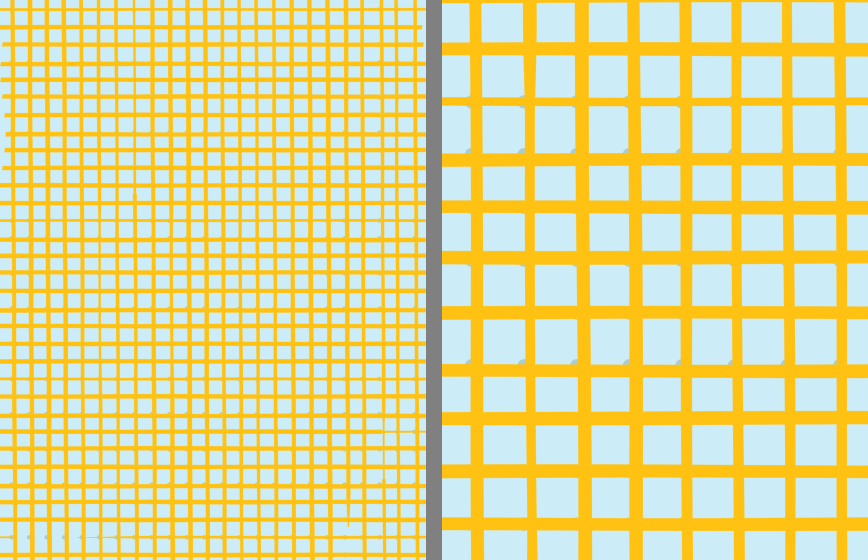
Left: the whole. Right: its middle third, enlarged.
Give the GLSL for this pattern, as a WebGL 2 fragment shader.

```glsl
#version 300 es
precision highp float;

uniform vec2 u_resolution;
out vec4 fragColor;

const vec3 SKY = vec3(0.80, 0.93, 0.97);
const vec3 AMBER = vec3(1.00, 0.76, 0.07);
const vec3 DOT_GREY = vec3(0.68, 0.80, 0.81);
const vec2 CELLS = vec2(24.3, 31.83);      // cells across and down
const vec2 FIRST_LINE = vec2(0.66, 0.54);  // lattice origin, in cells
const float COLUMN_WIDTH = 0.228;
const float ROW_WIDTH = 0.25;
const float THIN_ROW = 0.62;
const float TILT = 0.16;                   // column drift, top to bottom
const float DOT_RADIUS = 0.125;
const float TAU = 6.2831853;

// Coverage of a shape from its signed distance
float fill(float dist, float pixel) {
    return smoothstep(0.75 * pixel, -0.75 * pixel, dist);
}

// Uneven spacing of the hand-drawn strokes
float columnOffset(float i) {
    float wide = 0.05 * cos(TAU * i / 9.8);
    float rightEdge = 0.08 * cos(2.6 * (i - 21.0)) * smoothstep(17.0, 21.0, i);
    return wide + rightEdge;
}

float rowOffset(float j) {
    return 0.012 - 0.040 * cos(TAU * 0.2 * j) + 0.043 * cos(TAU * 0.3 * j)
         - 0.017 * cos(TAU * 0.5 * j);
}

// Stroke widths, with the worn and tapering parts
float columnWidth(int i, float y) {
    float f = float(i);
    float width = COLUMN_WIDTH + 0.035 * cos(TAU * (f - 1.7) / 8.0)
                + 0.012 * sin(0.35 * y + 2.4 * f);
    if (i == 7) width *= mix(0.68, 1.0, step(11.0, y));
    if (i == 9 || i == 5) width *= 1.0 - 0.3 * smoothstep(11.0, 13.0, y) * smoothstep(23.0, 20.0, y);
    if (i == 19) width *= smoothstep(31.0, 28.0, y) * step(y, 29.95);
    if (i == 21) width *= 1.0 - 0.5 * smoothstep(23.0, 24.2, y) * step(y, 27.2);
    return width;
}

float rowWidth(int j, float x) {
    float f = float(j);
    float width = ROW_WIDTH + 0.012 * sin(0.4 * x + 1.9 * f);
    if (j == 0 || (j > 9 && j % 9 == 3)) width *= THIN_ROW;
    if (j == 24) width *= mix(1.0, 0.45, smoothstep(21.5, 22.2, x));
    if (j == 30) width *= x < 0.75 ? 0.6 : smoothstep(3.6, 9.0, x) * step(4.1, x);
    return width;
}

// Ragged ends of the upper rows
float rowEnds(int j, float x, float pixel) {
    float f = float(j);
    float frayed = smoothstep(1.0, 2.0, f) * smoothstep(10.0, 9.0, f);
    float start = frayed * (0.17 + 0.15 * cos(0.9 * (f - 7.0)));
    float end = j == 1 ? 24.08 : (j == 2 ? 24.16 : CELLS.x + 1.0);
    float left = frayed > 0.5 ? fill(start - x, pixel) : 1.0;
    return left * fill(x - end, pixel);
}

void main() {
    vec2 uv = gl_FragCoord.xy / u_resolution;
    vec2 p = vec2(uv.x, 1.0 - uv.y) * CELLS;
    vec2 pixel = CELLS / u_resolution;
    vec2 lattice = p - FIRST_LINE;
    vec2 nearest = floor(lattice + 0.5);

    // Dots on the regular lattice, peeking out from under the strokes
    float dotShape = fill(length(lattice - nearest) - DOT_RADIUS, pixel.x);
    vec3 color = mix(SKY, DOT_GREY, dotShape);

    // Strokes around the nearest lattice point
    float ink = 0.0;
    for (int k = -1; k <= 1; k++) {
        vec2 id = nearest + float(k);
        int column = int(id.x);
        int row = int(id.y);

        float wobbleX = 0.012 * sin(0.5 * p.y + 1.7 * id.x);
        float dx = lattice.x - id.x - columnOffset(id.x) - TILT * (1.0 - uv.y) - wobbleX;
        float width = columnWidth(column, p.y);
        float columnInk = fill(abs(dx) - 0.5 * width, pixel.x) * step(0.01, width);

        float wobbleY = 0.010 * sin(0.45 * p.x + 2.3 * id.y);
        float dy = lattice.y - id.y - rowOffset(id.y) - wobbleY;
        width = rowWidth(row, p.x);
        float rowInk = fill(abs(dy) - 0.5 * width, pixel.y) * step(0.01, width);
        rowInk *= rowEnds(row, p.x + 0.15 * dy, pixel.x);

        ink = max(ink, max(columnInk, rowInk));
    }

    fragColor = vec4(mix(color, AMBER, ink), 1.0);
}
```
